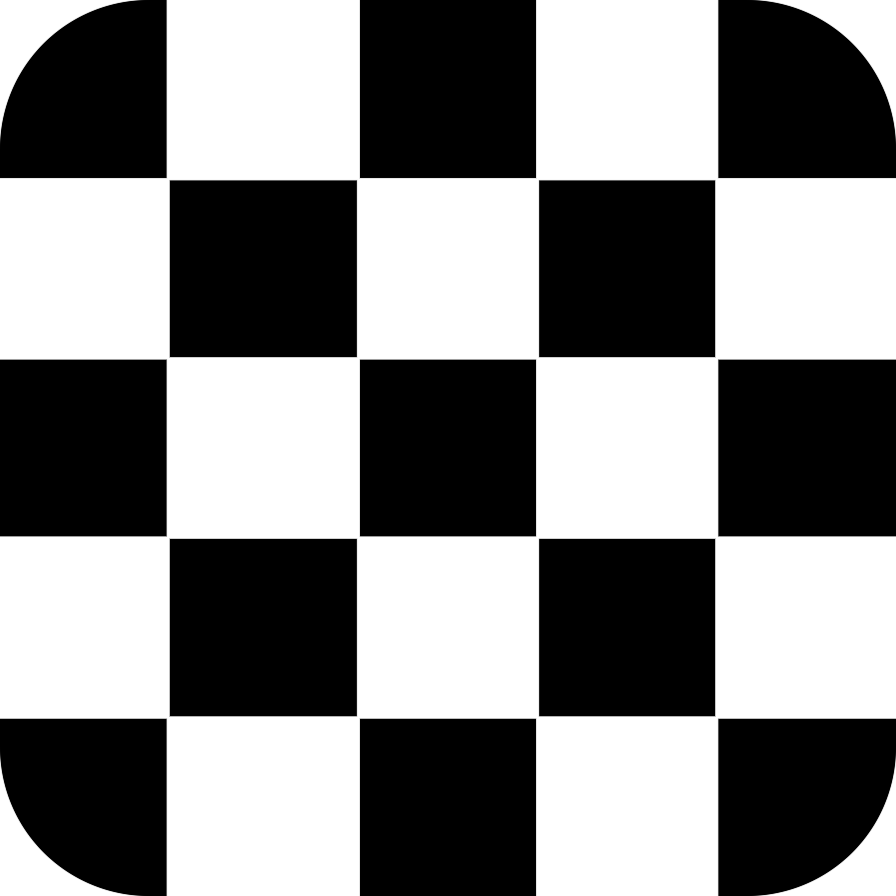
A three.js fragment shader for this pattern:

```glsl
// Black and white checkerboard, five by five, with hairline gaps and rounded outer corners.
#define CELLS 5.0
#define FIRST_LINES vec2(0.1877, 0.1992)
#define HALF_GAP vec2(0.0018, 0.0014)
#define CORNER_RADIUS 0.166
#define RIM_WIDTH 0.0008
#define SOFTNESS 0.0006
#define INK vec3(0.0)
#define RIM vec3(0.87)
#define PAPER vec3(1.0)

varying vec2 vUv;

// Index of the cell along one axis; the first cell ends at firstLine.
float cellIndex(float x, float firstLine) {
  return x < firstLine ? 0.0 : clamp(floor(x * CELLS), 1.0, CELLS - 1.0);
}

// Signed distance to the inked span of a cell; outer cells bleed off the canvas.
float spanDistance(float x, float index, float firstLine, float halfGap) {
  float low = index < 0.5 ? -1.0 : (index < 1.5 ? firstLine : index / CELLS);
  float high = index < 0.5 ? firstLine : (index + 1.0) / CELLS;
  if (index > CELLS - 1.5) high = 2.0;
  return max(low - x, x - high) + halfGap;
}

// Signed distance to the rounded corners, leaving the straight sides uncut.
float cornerDistance(vec2 p) {
  vec2 q = abs(p - 0.5) - (0.5 - CORNER_RADIUS);
  return min(q.x, q.y) > 0.0 ? length(q) - CORNER_RADIUS : -1.0;
}

float softStep(float edge, float d) {
  return smoothstep(edge - SOFTNESS, edge + SOFTNESS, d);
}

void main() {
  vec2 cell = vec2(cellIndex(vUv.x, FIRST_LINES.x), cellIndex(vUv.y, FIRST_LINES.y));
  float across = spanDistance(vUv.x, cell.x, FIRST_LINES.x, HALF_GAP.x);
  float up = spanDistance(vUv.y, cell.y, FIRST_LINES.y, HALF_GAP.y);
  float d = max(max(across, up), cornerDistance(vUv));

  // Only cells with an even index sum carry ink.
  if (mod(cell.x + cell.y, 2.0) > 0.5) d = 1.0;

  // Ink, then its faint rim, then paper.
  vec3 color = mix(INK, RIM, softStep(0.0, d));
  color = mix(color, PAPER, softStep(RIM_WIDTH, d));
  gl_FragColor = vec4(color, 1.0);
}
```
